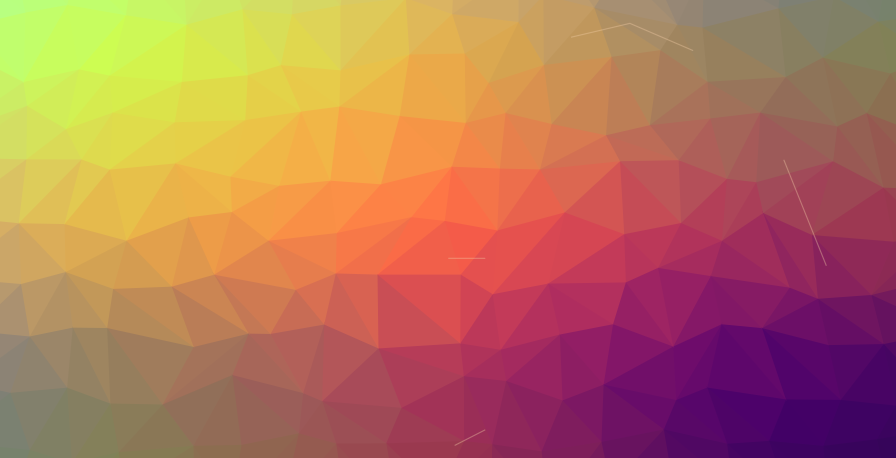
Reproduce this background procedurally as a WebGL 1 fragment shader.

```glsl
precision highp float;
uniform vec2 u_resolution;

#define CELL 0.118
#define JITTER 0.66
#define LINE_WIDTH 0.0024
#define LIME vec3(0.72, 1.00, 0.50)
#define YELLOW vec3(0.81, 0.99, 0.31)
#define GOLD vec3(0.89, 0.83, 0.28)
#define ORANGE vec3(0.98, 0.64, 0.28)
#define CORAL vec3(1.00, 0.39, 0.27)
#define CRIMSON vec3(0.78, 0.23, 0.35)
#define PLUM vec3(0.47, 0.06, 0.42)
#define INDIGO vec3(0.28, 0.00, 0.42)
#define NIGHT vec3(0.21, 0.02, 0.35)

vec2 hash2(vec2 p) {
  vec2 q = vec2(dot(p, vec2(127.1, 311.7)), dot(p, vec2(269.5, 183.3)));
  return fract(sin(q) * 43758.55);
}

// Jittered grid point
vec2 vertexAt(vec2 cell) {
  return cell + (hash2(cell + 40.0) - 0.5) * JITTER;
}

float cross2(vec2 a, vec2 b) {
  return a.x * b.y - a.y * b.x;
}

float area(vec2 a, vec2 b, vec2 c) {
  return cross2(b - a, c - a);
}

vec3 ramp(float t) {
  float s = clamp(t, 0.0, 1.0) * 8.0;
  vec3 c = mix(LIME, YELLOW, min(s, 1.0));
  c = mix(c, GOLD, clamp(s - 1.0, 0.0, 1.0));
  c = mix(c, ORANGE, clamp(s - 2.0, 0.0, 1.0));
  c = mix(c, CORAL, clamp(s - 3.0, 0.0, 1.0));
  c = mix(c, CRIMSON, clamp(s - 4.0, 0.0, 1.0));
  c = mix(c, PLUM, clamp(s - 5.0, 0.0, 1.0));
  c = mix(c, INDIGO, clamp(s - 6.0, 0.0, 1.0));
  return mix(c, NIGHT, clamp(s - 7.0, 0.0, 1.0));
}

// Signed distance to the line a-b, positive on its left
float edge(vec2 p, vec2 a, vec2 b) {
  return cross2(b - a, p - a) / max(length(b - a), 0.001);
}

// Flat colour from the centroid in rgb, smooth coverage in alpha
vec4 facet(vec2 p, vec2 a, vec2 b, vec2 c, float pixel) {
  float d = min(edge(p, a, b), min(edge(p, b, c), edge(p, c, a)));
  float cover = clamp(0.5 + d / pixel, 0.0, 1.0);
  if (cover <= 0.0) return vec4(0.0);
  vec2 uv = (a + b + c) / 3.0 * CELL * u_resolution.y / u_resolution + 0.5;
  vec3 color = 0.5 * (ramp(uv.x) + ramp(1.0 - uv.y));
  return vec4(color, 1.0) * cover;
}

// Hairline between two points given as fractions of the canvas
float hairline(vec2 uv, vec2 a, vec2 b) {
  vec2 aspect = vec2(u_resolution.x / u_resolution.y, 1.0);
  vec2 p = (uv - a) * aspect;
  vec2 v = (b - a) * aspect;
  float d = length(p - v * clamp(dot(p, v) / dot(v, v), 0.0, 1.0));
  float blur = 0.7 / u_resolution.y;
  return 1.0 - smoothstep(LINE_WIDTH * 0.5 - blur, LINE_WIDTH * 0.5 + blur, d);
}

void main() {
  vec2 uv = gl_FragCoord.xy / u_resolution;
  vec2 p = (gl_FragCoord.xy - 0.5 * u_resolution) / (u_resolution.y * CELL);
  float pixel = 1.0 / (u_resolution.y * CELL);
  vec4 sum = vec4(0.0);

  // Split each nearby quad along its better diagonal
  for (int j = -1; j <= 1; j++) {
    for (int i = -1; i <= 1; i++) {
      vec2 cell = floor(p) + vec2(float(i), float(j));
      vec2 a = vertexAt(cell);
      vec2 b = vertexAt(cell + vec2(1.0, 0.0));
      vec2 c = vertexAt(cell + vec2(1.0, 1.0));
      vec2 d = vertexAt(cell + vec2(0.0, 1.0));
      float splitAC = min(area(a, b, c), area(a, c, d));
      float splitBD = min(area(a, b, d), area(b, c, d));
      if (splitAC > splitBD) {
        sum += facet(p, a, b, c, pixel) + facet(p, a, c, d, pixel);
      } else {
        sum += facet(p, a, b, d, pixel) + facet(p, b, c, d, pixel);
      }
    }
  }
  vec3 color = sum.rgb / max(sum.a, 0.001);

  // Pale seams
  float seam = hairline(uv, vec2(0.638, 0.919), vec2(0.703, 0.949));
  seam = max(seam, hairline(uv, vec2(0.703, 0.949), vec2(0.773, 0.890)));
  seam = max(seam, hairline(uv, vec2(0.875, 0.650), vec2(0.922, 0.421)));
  seam = max(seam, hairline(uv, vec2(0.501, 0.436), vec2(0.541, 0.436)));
  seam = max(seam, hairline(uv, vec2(0.508, 0.028), vec2(0.541, 0.061)));
  color = mix(color, vec3(0.95, 0.80, 0.65), seam * 0.4);

  gl_FragColor = vec4(color, 1.0);
}
```
